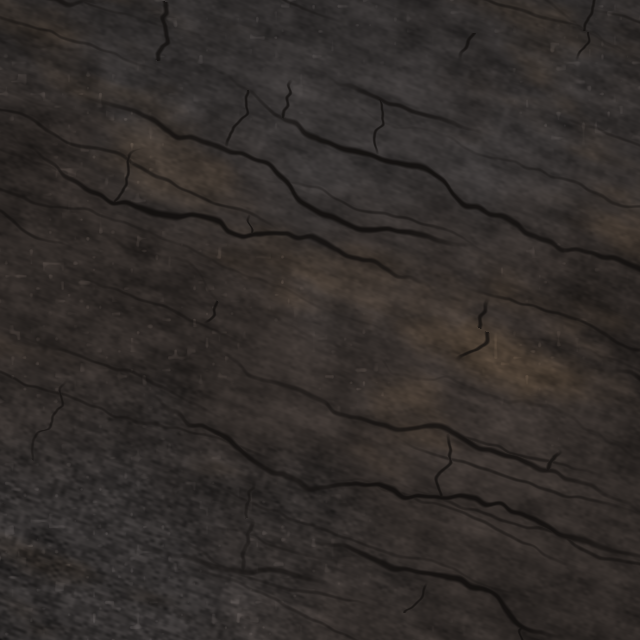
Reproduce this texture procedurally as a three.js fragment shader.

```glsl
#define GRAIN_ANGLE 0.34
#define CRACK_ROWS 10.0
#define CRACK_HALF_WIDTH 0.0048
#define EDGE_SOFTNESS 0.0026
#define CROSS_CELLS 4.5
#define CROSS_CHANCE 0.42
#define SPECK_SCALE 170.0
#define WOOD_COLOR vec3(0.197, 0.174, 0.162)
#define COOL_COLOR vec3(0.187, 0.176, 0.174)
#define TAN_COLOR vec3(0.300, 0.245, 0.190)
#define CRACK_COLOR vec3(0.070, 0.060, 0.055)

varying vec2 vUv;

float hash(vec2 p) {
  vec3 q = fract(p.xyx * 0.1031);
  q += dot(q, q.yzx + 33.33);
  return fract((q.x + q.y) * q.z);
}

float noise(vec2 p) {
  vec2 i = floor(p), f = fract(p);
  f = f * f * (3.0 - 2.0 * f);
  vec2 e = vec2(1.0, 0.0);
  return mix(mix(hash(i), hash(i + e.xy), f.x),
             mix(hash(i + e.yx), hash(i + e.xx), f.x), f.y);
}

float fbm(vec2 p) {
  float sum = 0.0, amp = 0.533;
  for (int i = 0; i < 4; i++) {
    sum += amp * noise(p);
    p = p * 2.03 + 17.7;
    amp *= 0.5;
  }
  return sum;
}

// Height of one long crack, in rows, at a place along the grain
float crackHeight(float row, float along) {
  return row + 0.4 * hash(vec2(row, 3.0))
    + 0.95 * (noise(vec2(along * 3.0, row * 7.3)) - 0.5)
    + 0.36 * (noise(vec2(along * 13.0, row * 5.1 + 20.0)) - 0.5)
    + 0.10 * (noise(vec2(along * 48.0, row * 9.7 + 60.0)) - 0.5);
}

float stroke(float dist, float halfWidth) {
  return 1.0 - smoothstep(halfWidth * 0.3, halfWidth + EDGE_SOFTNESS, dist);
}

// Long cracks: x is the dark core, y the soft shade around it
vec2 longCracks(vec2 g, float rows, float halfWidth, float cover) {
  vec2 result = vec2(0.0);
  float base = floor(g.y * rows);
  for (int i = -2; i <= 1; i++) {
    float row = base + float(i);
    float dist = abs(g.y - crackHeight(row, g.x) / rows);
    float open = noise(vec2(g.x * 3.2, row * 5.7 + 40.0));
    open = smoothstep(1.0 - cover, 1.35 - cover, open);
    float ragged = 0.45 + 0.9 * noise(vec2(g.x * 30.0, row * 3.3));
    float core = stroke(dist, halfWidth * ragged * (0.3 + 0.7 * open));
    result = max(result, open * vec2(core, exp(-dist * 130.0)));
  }
  return result;
}

// Short cracks that bend across a plank, some stopping part way
float crossCracks(vec2 g) {
  float result = 0.0;
  float base = floor(g.y * CRACK_ROWS);
  float cell = floor(g.x * CROSS_CELLS);
  for (int j = -2; j <= 1; j++) {
    float row = base + float(j);
    float low = crackHeight(row, g.x);
    float gap = max(crackHeight(row + 1.0, g.x) - low, 0.05);
    float t = (g.y * CRACK_ROWS - low) / gap;
    for (int i = -1; i <= 1; i++) {
      vec2 id = vec2(cell + float(i), row);
      float bend = (hash(id + 31.0) - 0.4) * 0.07;
      float x = (id.x + 0.2 + 0.6 * hash(id + 5.0)) / CROSS_CELLS
        + bend * t * t
        + 0.026 * (noise(vec2(g.y * 32.0, id.x * 7.1)) - 0.5)
        + 0.009 * (noise(vec2(g.y * 95.0, id.x * 3.7)) - 0.5);
      float reach = 0.35 + 0.9 * hash(id + 13.0);
      float side = hash(id + 23.0) < 0.5 ? t : 1.0 - t;
      float span = step(0.0, t) * step(t, 1.0)
        * (1.0 - smoothstep(reach - 0.2, reach, side));
      float width = 0.0006 + 0.0028 * hash(id + 47.0);
      float present = step(hash(id + 71.0), CROSS_CHANCE);
      result = max(result, present * span * stroke(abs(g.x - x), width));
    }
  }
  return result;
}

void main() {
  float c = cos(GRAIN_ANGLE), s = sin(GRAIN_ANGLE);
  vec2 g = vec2(c * vUv.x - s * vUv.y, s * vUv.x + c * vUv.y);

  // Broad zones: weathered corner, cool top, tan stain along the grain
  float cloud = fbm(vUv * 4.0 + 9.0);
  float rough = 1.0 - smoothstep(0.22, 0.55, length(vUv * vec2(0.75, 1.2)) + 0.4 * (cloud - 0.5));
  float cool = max(rough, smoothstep(0.55, 1.0, vUv.y + 0.7 * (cloud - 0.5)));
  vec2 stain = (g - vec2(0.59, 0.675)) / vec2(0.19, 0.042);
  float tan1 = 1.0 - smoothstep(0.25, 1.35, length(stain) + 1.2 * (fbm(g * 14.0) - 0.5));
  float tan2 = smoothstep(0.58, 0.82, fbm(g * vec2(4.0, 9.0) + 51.0));
  vec3 color = mix(WOOD_COLOR, COOL_COLOR, cool);
  color = mix(color, TAN_COLOR, max(0.62 * tan1, 0.4 * tan2));

  // Grain streaks, mottling and fine specks
  float streak = fbm(g * vec2(14.0, 75.0)) - 0.5;
  float mottle = fbm(g * vec2(24.0, 36.0) + 80.0) - 0.5;
  float grit = noise(g * vec2(0.75, 1.2) * SPECK_SCALE) - 0.5;
  float glint = smoothstep(0.80, 1.0, noise(vUv * SPECK_SCALE * 0.6 + 7.0));
  float patches = smoothstep(0.45, 0.7, fbm(vUv * 7.0 + 33.0));
  float tone = 1.0 + 0.55 * (cloud - 0.5) + 0.42 * streak + 0.55 * mottle
    + mix(0.20, 0.50, rough) * grit
    + 0.40 * glint * max(rough, patches);
  color *= tone;

  // Cracks
  vec2 major = longCracks(g, CRACK_ROWS, CRACK_HALF_WIDTH, 0.68);
  vec2 minor = longCracks(g + vec2(3.7, 5.03), CRACK_ROWS * 1.9, CRACK_HALF_WIDTH * 0.35, 0.48);
  float cover = 1.0 - 0.75 * rough;
  color *= 1.0 - 0.20 * cover * max(major.y, 0.4 * minor.y);
  float core = max(max(major.x, 0.6 * minor.x), 0.85 * crossCracks(g));
  color = mix(color, CRACK_COLOR, 0.92 * core * cover);

  gl_FragColor = vec4(color, 1.0);
}
```
